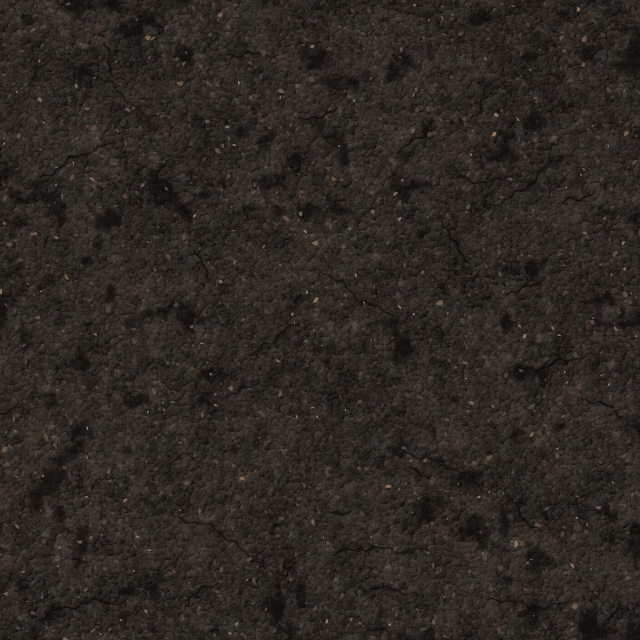
Write a three.js fragment shader that draws this texture.

```glsl
// Dark, dry soil: lit cellular crumbs over mottled earth, with scattered
// stones and pale grit, ragged dark pits, and thin mostly level cracks
// bent by layered sines.
varying vec2 vUv;

vec2 hash2(vec2 p) {
  vec3 q = fract(p.xyx * vec3(0.1031, 0.1030, 0.0973));
  q += dot(q, q.yzx + 33.33);
  return fract((q.xx + q.yz) * q.zy);
}

float noise(vec2 p) {
  vec2 i = floor(p), f = fract(p);
  f = f * f * (3.0 - 2.0 * f);
  return mix(mix(hash2(i).x, hash2(i + vec2(1, 0)).x, f.x),
             mix(hash2(i + vec2(0, 1)).x, hash2(i + vec2(1, 1)).x, f.x), f.y);
}

float layeredNoise(vec2 p) {
  return 0.55 * noise(p) + 0.3 * noise(p * 2.1 + 7.0) + 0.15 * noise(p * 4.3 + 19.0);
}

// Nearest crumb: x = distance, y = random value, z = light from upper left
vec3 crumbs(vec2 p) {
  vec2 cell = floor(p), f = fract(p);
  vec3 nearest = vec3(9.0, 0.0, 0.0);
  for (int y = -1; y <= 1; y++)
    for (int x = -1; x <= 1; x++) {
      vec2 o = vec2(x, y);
      vec2 d = f - o - hash2(cell + o);
      float dist = length(d);
      if (dist < nearest.x)
        nearest = vec3(dist, hash2(cell + o + 61.0).y, dot(d, vec2(-0.6, 0.8)));
    }
  return nearest;
}

// Sparse turned ovals: x = coverage, y = random value
vec2 stones(vec2 p, float share) {
  vec2 cell = floor(p), f = fract(p);
  vec2 top = vec2(0.0);
  for (int y = -1; y <= 1; y++)
    for (int x = -1; x <= 1; x++) {
      vec2 o = vec2(x, y);
      vec2 pick = hash2(cell + o + 37.0), shape = hash2(cell + o + 83.0);
      vec2 d = f - o - hash2(cell + o);
      float c = cos(shape.x * 6.28), s = sin(shape.x * 6.28);
      d = mat2(c, -s, s, c) * d * vec2(1.0, 1.2 + 0.6 * shape.y);
      float radius = mix(0.25, 0.6, pick.y * pick.y);
      float cover = step(pick.x, share) * (1.0 - smoothstep(radius * 0.45, radius, length(d)));
      if (cover > top.x) top = vec2(cover, shape.y);
    }
  return top;
}

// Darkness of all cracks: long ones first, then many short ones
float cracks(vec2 uv) {
  float dark = 0.0;
  for (int i = 0; i < 34; i++) {
    float k = float(i);
    vec2 place = hash2(vec2(k * 3.7 + 2.0, 11.0)), form = hash2(vec2(k * 5.3, 47.0));
    float reach = i < 11 ? mix(0.07, 0.13, form.y) : mix(0.02, 0.05, form.y);
    float angle = (form.x - 0.5) * (i < 11 ? 1.1 : 2.4);
    float c = cos(angle), s = sin(angle);
    vec2 d = mat2(c, -s, s, c) * (uv - place);
    float t = d.x / reach;
    if (abs(t) < 1.0 && abs(d.y) < 0.04) {
      float bend = 0.006 * sin(d.x * 37.0 + k) + 0.003 * sin(d.x * 103.0 + k * 2.3)
                 + 0.0016 * sin(d.x * 271.0 + k * 4.1) + 0.004 * (noise(uv * 75.0) - 0.5);
      float gap = abs(d.y - bend);
      float taper = 1.0 - t * t;
      float width = 0.0022 * taper * (0.35 + noise(uv * 60.0 + k));
      float line = (1.0 - smoothstep(width * 0.4, width + 0.0015, gap)) * smoothstep(0.0, 0.4, taper);
      float halo = 0.3 * taper * exp(-gap * 170.0);
      dark = max(dark, max(line * (0.55 + 0.45 * noise(uv * 45.0 + k)), halo));
    }
  }
  return dark;
}

void main() {
  vec2 uv = vUv;
  vec2 ragged = uv + 0.004 * (vec2(noise(uv * 160.0), noise(uv * 160.0 + 53.0)) - 0.5);

  // Earth brightness: broad mottling, clods, then fine lit crumbs
  float tone = 0.178;
  tone += 0.07 * (layeredNoise(uv * 9.0) - 0.5);
  tone += 0.11 * (layeredNoise(ragged * 42.0 + 5.0) - 0.5);
  vec3 fine = crumbs(ragged * 175.0);
  vec3 coarse = crumbs(ragged * 85.0 + 31.0);
  tone += 0.07 * (fine.y - 0.5) + 0.06 * fine.z - 0.04 * (fine.x - 0.4);
  tone += 0.03 * (coarse.y - 0.5) + 0.035 * coarse.z;

  // Dull stones, smaller than clods
  vec2 stone = stones(ragged * 52.0, 0.22);
  tone += stone.x * mix(0.015, 0.085, stone.y);
  vec2 pebble = stones(ragged * 105.0 + 17.0, 0.2);
  tone += pebble.x * mix(0.02, 0.12, pebble.y);

  // Ragged pits and cracks
  float pit = smoothstep(0.62, 0.8, layeredNoise(ragged * 24.0 + 71.0));
  tone *= 1.0 - 0.5 * pit;
  tone = max(tone, 0.07);
  tone = mix(tone, 0.05, 0.9 * cracks(uv));

  // Warm brown earth with slight rusty and grey drift
  float rust = noise(uv * 65.0 + 3.0) - 0.5 + 0.7 * pebble.x * (pebble.y - 0.4);
  vec3 color = tone * (vec3(1.0, 0.88, 0.77) + rust * vec3(0.07, -0.03, -0.05));

  // Pale grit
  vec2 grit = stones(ragged * 92.0 + 43.0, 0.055);
  vec3 gritColor = mix(vec3(0.34, 0.27, 0.22), vec3(0.62, 0.51, 0.42), grit.y * grit.y);
  color = mix(color, gritColor, 0.85 * grit.x);

  gl_FragColor = vec4(color, 1.0);
}
```
